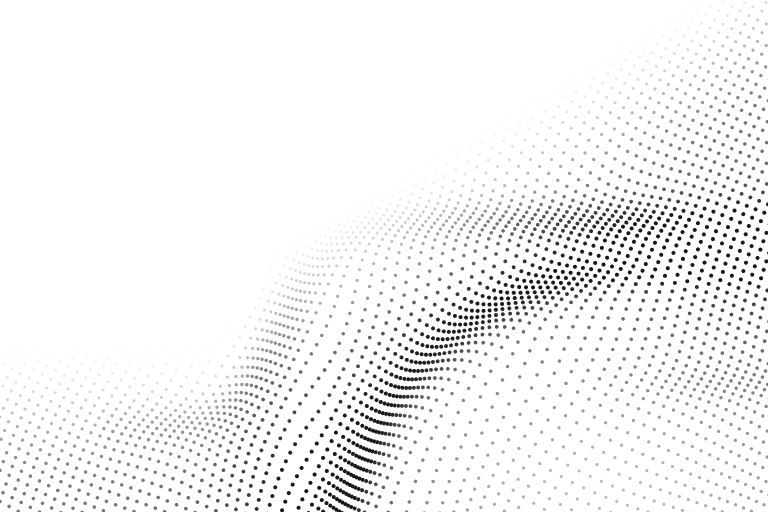
Reproduce this background procedurally as a Shadertoy shader.

```glsl
// Draws a folded halftone landscape of small grey dots that fades to white at the upper left.

const vec3 PAPER = vec3(1.0);
const vec3 INK = vec3(0.09);
const float SPACING = 0.0187;
const float GRID_ANGLE = -0.42;

float bump(vec2 p, vec2 centre, vec2 size) {
    vec2 d = (p - centre) / size;
    return exp(-dot(d, d));
}

// Creases return height (x) and slope (y) at a horizontal position.
vec2 upperCrease(float x) {
    float t = tanh(clamp((x - 0.55) / 0.1, -8.0, 8.0));
    return vec2(0.37 + 0.2 * t, 2.0 * (1.0 - t * t));
}

vec2 darkCrease(float x) {
    float drop = 0.45 * exp((0.684 - x) / 0.2);
    return vec2(0.5 - drop, drop / 0.2);
}

// Approximate signed distance, positive above the crease.
float creaseDistance(vec2 p, vec2 crease) {
    return (p.y - crease.x) / sqrt(1.0 + crease.y * crease.y);
}

// Displacement that packs the grid together across a crease.
vec2 fold(vec2 p, vec2 crease, float amount, float width, float reach) {
    float s = creaseDistance(p, crease);
    vec2 normal = normalize(vec2(-crease.y, 1.0));
    float falloff = exp(-s * s / (reach * reach));
    return normal * amount * tanh(clamp(s / width, -8.0, 8.0)) * falloff;
}

// Maps the canvas to grid cells through folds, a stretch and a gentle wave.
vec2 gridPosition(vec2 p) {
    float upperSpan = smoothstep(0.12, 0.4, p.x) * (1.0 - smoothstep(1.18, 1.42, p.x));
    float darkSpan = 1.0 - smoothstep(0.98, 1.35, p.x);
    float rightSpan = smoothstep(1.1, 1.4, p.x);
    vec2 q = p;
    q += fold(p, upperCrease(p.x), 0.048 * upperSpan, 0.035, 0.16);
    q += fold(p, darkCrease(p.x), 0.075 * darkSpan, 0.037, 0.18);
    q += fold(p, vec2(0.25, 0.0), 0.022 * rightSpan, 0.03, 0.12);
    vec2 hollow = vec2(1.15, 0.1);
    q -= 0.24 * (p - hollow) * bump(p, hollow, vec2(0.32));
    q += 0.012 * vec2(sin(8.0 * p.y + 2.0 * p.x), sin(7.0 * p.x - 3.0 * p.y));
    float c = cos(GRID_ANGLE), s = sin(GRID_ANGLE);
    return vec2(c * q.x + s * q.y, c * q.y - s * q.x) / SPACING;
}

// Darkness of the dots, from 0 to 1.
float inkAmount(vec2 p) {
    float edge = 0.35 + 0.22 * smoothstep(0.38, 0.6, p.x) + 0.6 * max(p.x - 0.6, 0.0);
    float fade = smoothstep(0.0, 0.33, edge - p.y);
    float ridge = creaseDistance(p, darkCrease(p.x)) - 0.015;
    float upper = creaseDistance(p, upperCrease(p.x));
    float ridgeWidth = ridge > 0.0 ? 0.08 : 0.05;
    float tone = 0.58;
    tone += 0.42 * exp(-ridge * ridge / (ridgeWidth * ridgeWidth));
    tone += 0.15 * exp(-upper * upper / 0.002) * step(0.2, p.x);
    tone += 0.3 * bump(p, vec2(1.46, 0.48), vec2(0.25, 0.15));
    tone += 0.32 * bump(p, vec2(0.6, 0.05), vec2(0.18, 0.16));
    tone -= 0.3 * bump(p, vec2(1.18, 0.04), vec2(0.4, 0.2));
    return clamp(fade * tone, 0.0, 1.0);
}

// Coverage of round dots, measured on the canvas via the inverse local stretch.
float dotCoverage(vec2 p, float radius, float pixel) {
    const float STEP = 0.001;
    vec2 dx = vec2(STEP, 0.0), dy = dx.yx;
    mat2 stretch = mat2(gridPosition(p + dx) - gridPosition(p - dx),
                        gridPosition(p + dy) - gridPosition(p - dy)) / (2.0 * STEP);
    mat2 toCanvas = inverse(stretch);
    vec2 offset = fract(gridPosition(p)) - 0.5;
    float nearest = 1.0;
    for (int j = -1; j <= 1; j++) {
        for (int i = -1; i <= 1; i++) {
            nearest = min(nearest, length(toCanvas * (offset - vec2(i, j))));
        }
    }
    return clamp(0.5 + (radius - nearest) / pixel, 0.0, 1.0);
}

void mainImage(out vec4 fragColor, in vec2 fragCoord) {
    float pixel = 1.0 / iResolution.y;
    vec2 p = fragCoord * pixel;
    float ink = inkAmount(p);
    float radius = mix(0.0027, 0.0039, ink);
    float coverage = dotCoverage(p, radius, pixel);
    fragColor = vec4(mix(PAPER, INK, ink * coverage), 1.0);
}
```
